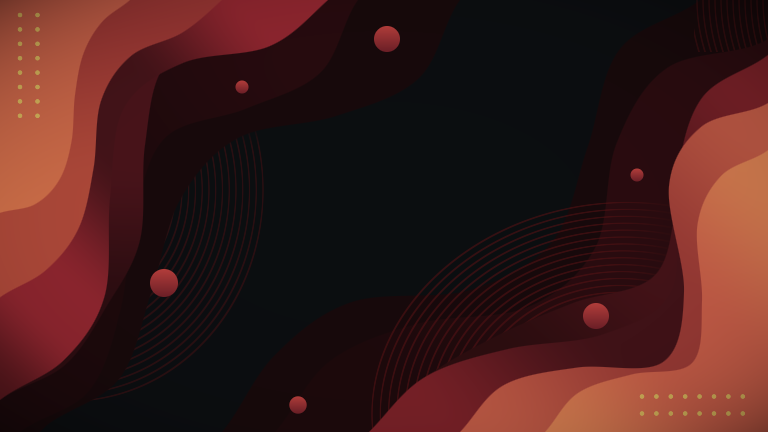
Write a WebGL 2 fragment shader that draws this background.

```glsl
#version 300 es
precision highp float;
// Layered warm waves flow from two opposite corners over a near-black field.
// Each wave edge is a spline measured across the diagonal; thin ellipse lines,
// shaded balls and small dot grids are added between and above the layers.

uniform vec2 u_resolution;
out vec4 fragColor;

// Smooth curve through eight evenly spaced heights
float curve(float along, float start, float stride, float k[8]) {
    float t = clamp((along - start) / stride, 0.0, 6.999);
    int i = int(t);
    float f = t - float(i);
    float before = k[max(i - 1, 0)], from = k[i];
    float to = k[i + 1], after = k[min(i + 2, 7)];
    return from + 0.5 * f * (to - before + f * (2.0 * before - 5.0 * from + 4.0 * to - after
        + f * (3.0 * (from - to) + after - before)));
}

// Lay a colour wherever the signed field is positive
void paint(inout vec3 color, float field, vec3 tint) {
    color = mix(color, tint, clamp(0.5 + field / max(fwidth(field), 1e-4), 0.0, 1.0));
}

// Evenly spaced hairlines at whole values of v, about one unit wide
float hairlines(float v, float unit) {
    float w = max(fwidth(v), 1e-5);
    float dist = abs(fract(v - 0.5) - 0.5) / w * unit;
    return 1.0 - smoothstep(0.2, 0.5 + unit * 0.6, dist);
}

// Grid of round dots, counted from its first dot
float dotGrid(vec2 p, vec2 stride, vec2 count, float unit) {
    vec2 cell = clamp(round(p / stride), vec2(0.0), count - 1.0);
    return 1.0 - smoothstep(-0.5, 0.5, (length(p - cell * stride) - 2.3) / unit);
}

void main() {
    // Canvas is 432 units tall, y runs downward from the top
    float unit = 432.0 / u_resolution.y;
    vec2 p = vec2(gl_FragCoord.x, u_resolution.y - gl_FragCoord.y) * unit;
    float a = p.x - p.y;
    float b = p.x + p.y;
    vec3 color = vec3(0.045, 0.053, 0.063);
    vec3 lineRed = vec3(0.34, 0.07, 0.08);

    // Hairline fan on the left, behind the waves
    float ring = length((p - vec2(70, 190)) / vec2(193, 211));
    float fan = hairlines((1.0 - ring) / 0.035, unit) * step(ring, 1.01) * smoothstep(120.0, 150.0, p.y);
    color = mix(color, lineRed, fan * 0.4);

    // Dark outer waves
    paint(color, curve(a, -380.0, 120.0, float[8](472., 498., 443., 380., 376., 452., 497., 460.)) - b,
        vec3(0.09, 0.036, 0.042));
    paint(color, curve(a, -412.0, 110.0, float[8](452., 480., 432., 352., 303., 355., 393., 358.)) - b,
        mix(vec3(0.11, 0.035, 0.045), vec3(0.15, 0.042, 0.055), smoothstep(-100.0, 250.0, a)));
    paint(color, b - curve(a, -210.0, 130.0, float[8](654., 630., 654., 760., 794., 735., 669., 700.)),
        vec3(0.09, 0.036, 0.042));

    // Short upright hairlines in the top right corner
    float upright = hairlines((p.x - 697.0 - 0.003 * p.y * p.y) / 6.0, unit);
    color = mix(color, lineRed, 0.4 * upright * step(694.0, p.x) * step(p.y, 52.0));
    paint(color, b - curve(a, -157.0, 126.0, float[8](707., 691., 742., 835., 843., 760., 735., 806.)),
        mix(vec3(0.11, 0.036, 0.045), vec3(0.16, 0.045, 0.058), smoothstep(0.0, 350.0, a)));

    // Hairline arch on the right
    vec2 q = p - vec2(610, 400);
    q.y += 0.06 * q.x;
    ring = length(q / vec2(238, 197));
    float arch = hairlines((1.0 - ring) / 0.035, unit) * step(ring, 1.01) * step(0.42, ring);
    color = mix(color, lineRed, arch * 0.55 * (1.0 - smoothstep(600.0, 690.0, p.x)));

    // Deep red and crimson waves on the left
    paint(color, curve(a, -400.0, 100.0, float[8](400., 430., 413., 380., 290., 230., 262., 300.)) - b,
        mix(vec3(0.28, 0.075, 0.1), vec3(0.17, 0.05, 0.065), smoothstep(160.0, 310.0, p.y)));
    vec3 crimson = mix(vec3(0.26, 0.075, 0.095), vec3(0.55, 0.145, 0.18), smoothstep(50.0, 230.0, abs(a - 10.0)));
    paint(color, curve(a, -400.0, 104.0, float[8](400., 424., 401., 308., 232., 246., 316., 328.)) - b,
        crimson * (1.0 - 0.35 * smoothstep(270.0, 390.0, -a)));

    // Deep red and crimson waves on the right
    paint(color, b - curve(a, -63.0, 111.0, float[8](801., 803., 832., 876., 930., 868., 815., 850.)),
        mix(vec3(0.17, 0.05, 0.06), vec3(0.26, 0.07, 0.09), smoothstep(150.0, 380.0, a)));
    paint(color, b - curve(a, -63.0, 111.0, float[8](801., 802., 857., 938., 962., 860., 800., 823.)),
        mix(vec3(0.25, 0.07, 0.09), vec3(0.46, 0.125, 0.15), smoothstep(60.0, 330.0, abs(a - 340.0))));

    // Rust and orange waves in both corners
    paint(color, curve(a, -300.0, 75.0, float[8](297., 316., 307., 262., 202., 187., 215., 222.)) - b,
        mix(vec3(0.57, 0.2, 0.19), vec3(0.67, 0.28, 0.22), smoothstep(0.0, 190.0, p.y)));
    paint(color, curve(a, -220.0, 50.0, float[8](210., 239., 239., 213., 170., 137., 124., 130.)) - b,
        mix(vec3(0.72, 0.34, 0.26), vec3(0.8, 0.43, 0.28), p.y / 215.0));
    paint(color, b - curve(a, 28.0, 91.0, float[8](892., 889., 945., 1025., 976., 855., 828., 871.)),
        mix(vec3(0.58, 0.22, 0.2), vec3(0.72, 0.34, 0.26), smoothstep(40.0, 300.0, abs(a - 350.0))));
    paint(color, b - curve(a, 113.0, 72.0, float[8](977., 971., 1006., 1055., 1003., 922., 897., 918.)),
        mix(vec3(0.75, 0.35, 0.27), vec3(0.8, 0.47, 0.3), smoothstep(40.0, 240.0, abs(a - 350.0))));

    // Floating balls, lit from above: centre and radius
    vec3 balls[6] = vec3[6](vec3(387, 39, 13), vec3(242, 87, 6.5), vec3(164, 283, 14),
        vec3(298, 405, 8.7), vec3(596, 316, 13), vec3(637, 175, 6.5));
    for (int i = 0; i < 6; i++) {
        vec2 r = p - balls[i].xy;
        vec3 shade = mix(vec3(0.7, 0.24, 0.23), vec3(0.42, 0.12, 0.15), 0.5 + 0.5 * r.y / balls[i].z);
        color = mix(color, shade, clamp(0.5 + (balls[i].z - length(r)) / unit, 0.0, 1.0));
    }

    // Gold dot grids, then a soft corner falloff
    float dots = dotGrid(p - vec2(20, 15), vec2(17.5, 14.4), vec2(2, 8), unit)
        + dotGrid(p - vec2(642, 396.5), vec2(14.4, 17), vec2(8, 2), unit);
    color = mix(color, vec3(0.8, 0.67, 0.34), dots);
    vec2 corner = p / (u_resolution * unit) - 0.5;
    color *= 1.0 - 0.4 * pow(dot(corner, corner) * 2.0, 3.0);
    fragColor = vec4(color, 1.0);
}
```
